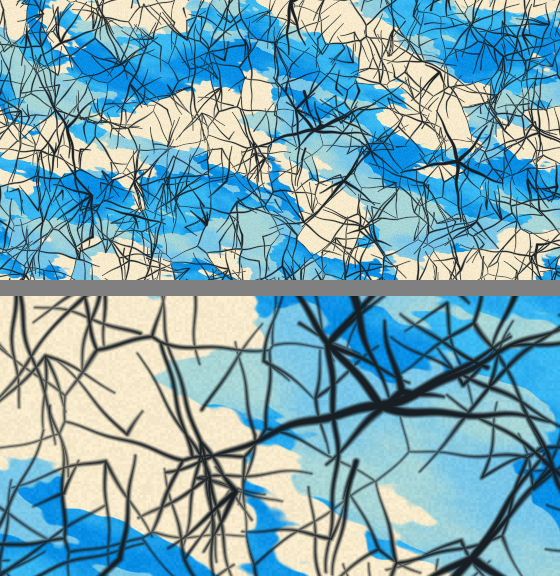
Top, the full canvas; bottom, a detail of the centre.
Write a WebGL 2 fragment shader that draws this pattern.

```glsl
#version 300 es
precision highp float;
// Torn cream and blue washes under a tangle of branching ink cracks.

uniform vec2 u_resolution;
out vec4 outColor;

// Colours
const vec3 CREAM = vec3(0.97, 0.92, 0.80);
const vec3 PALE_BLUE = vec3(0.47, 0.78, 0.91);
const vec3 PALE_GREEN = vec3(0.66, 0.84, 0.84);
const vec3 BRIGHT_BLUE = vec3(0.23, 0.73, 0.95);
const vec3 DEEP_BLUE = vec3(0.03, 0.56, 0.90);
const vec3 INK = vec3(0.09, 0.12, 0.14);

// Washes, in units of the canvas height
const vec2 WASH_FREQ = vec2(5.0, 11.0);
const float WASH_TILT = 0.3;
const float CREAM_LEVEL = 0.42;
const float PALE_LEVEL = 0.12;
const float TEAR_SOFTNESS = 0.07;
const float GRAIN = 0.05;

// Ink lines
const float CRACK_CELLS = 8.0;
const float HUB_CELLS = 5.5;
const float TWIG_CELLS = 11.0;
const float LINE_WIDTH = 0.0023;
const float LINE_SOFTNESS = 0.003;
const float TAU = 6.2831853;

mat2 rotate(float a) {
    return mat2(cos(a), sin(a), -sin(a), cos(a));
}

vec3 hash3(vec2 c) {
    vec3 q = fract(c.xyx * vec3(0.1031, 0.1030, 0.0973));
    q += dot(q, q.yxz + 33.33);
    return fract((q.xxy + q.yzz) * q.zyx);
}

// Rough field built from rotated, bent sines
float layeredSines(vec2 q, float seed) {
    float sum = 0.0, amp = 1.0;
    for (int i = 0; i < 7; i++) {
        sum += amp * sin(q.y + seed + 1.8 * sin(0.8 * q.x + 1.7 * seed));
        q = rotate(1.1) * q * 1.7 + seed;
        amp *= 0.62;
    }
    return sum;
}

// Cellular cracks: x = distance to the nearest edge, yz = cell id
vec3 cracks(vec2 p) {
    vec2 base = floor(p), nearest = vec2(0.0), toNearest = vec2(0.0);
    float best = 1e3;
    for (int j = -1; j <= 1; j++)
    for (int i = -1; i <= 1; i++) {
        vec2 c = base + vec2(i, j);
        vec2 r = c + hash3(c).xy - p;
        if (dot(r, r) < best) {
            best = dot(r, r);
            nearest = c;
            toNearest = r;
        }
    }
    float edge = 1e3;
    for (int j = -2; j <= 2; j++)
    for (int i = -2; i <= 2; i++) {
        vec2 c = nearest + vec2(i, j);
        vec2 r = c + hash3(c).xy - p;
        vec2 gap = r - toNearest;
        if (dot(gap, gap) > 1e-5)
            edge = min(edge, dot(0.5 * (r + toNearest), normalize(gap)));
    }
    return vec3(edge, nearest);
}

// Tapered strokes radiating from scattered hubs: signed distance
float strokes(vec2 p, float cells, int count, float chance, float width) {
    vec2 g = p * cells, base = floor(g);
    float d = 1e3;
    for (int j = -2; j <= 2; j++)
    for (int i = -2; i <= 2; i++) {
        vec2 c = base + vec2(i, j);
        vec3 hub = hash3(c + 71.0);
        vec2 u = g - c - hub.xy;
        float heavy = 1.0 + 1.6 * pow(hub.z, 8.0);
        for (int k = 0; k < count; k++) {
            vec3 h = hash3(c + float(k + 1) * vec2(17.0, 43.0));
            if (h.z > chance) continue;
            float angle = h.x * TAU;
            angle += 0.3 * sin(2.0 * angle); // favours upright strokes
            vec2 dir = vec2(cos(angle), sin(angle));
            float len = mix(0.35, 1.5, h.y);
            float t = clamp(dot(u, dir), 0.0, len);
            float w = width * heavy * mix(1.25, 0.4, t / len);
            d = min(d, length(u - dir * t) / cells - w);
        }
    }
    return d;
}

void main() {
    vec2 p = gl_FragCoord.xy / u_resolution.y;
    float pixel = 1.0 / u_resolution.y;

    // Hand-drawn wobble, then the ink network
    vec2 q = p + 0.005 * sin(p.yx * 23.0) + 0.002 * sin(p.yx * 71.0 + 2.0);
    vec3 crack = cracks(q * CRACK_CELLS);
    float crackWidth = LINE_WIDTH * (0.7 + 0.4 * sin(13.0 * q.x + 4.0 * sin(9.0 * q.y)));
    float line = crack.x / CRACK_CELLS - crackWidth;
    line = min(line, strokes(q, HUB_CELLS, 5, 0.9, LINE_WIDTH));
    line = min(line, strokes(q + 3.7, TWIG_CELLS, 4, 0.6, 0.75 * LINE_WIDTH));
    float soft = max(LINE_SOFTNESS, 0.75 * pixel);
    float ink = 1.0 - smoothstep(-soft, soft, line);

    // Torn washes, shifted a little from cell to cell
    vec2 w = rotate(WASH_TILT) * p * WASH_FREQ.yy;
    w.x *= WASH_FREQ.x / WASH_FREQ.y;
    vec3 shift = hash3(crack.yz + 9.0) - 0.5;
    float paper = layeredSines(w, 1.3) + shift.x;
    float wash = layeredSines(w * 1.25, 4.1) + shift.y;
    float tint = smoothstep(-1.2, 1.2, layeredSines(w * 1.6, 7.7) + shift.z);

    vec3 blue = mix(DEEP_BLUE, BRIGHT_BLUE, tint);
    vec3 pale = mix(PALE_BLUE, PALE_GREEN, tint);
    float tear = max(TEAR_SOFTNESS, 18.0 * pixel);
    vec3 color = mix(blue, pale, smoothstep(-tear, tear, wash - PALE_LEVEL));
    color = mix(color, CREAM, smoothstep(-tear, tear, paper - CREAM_LEVEL));

    // Paper grain, then ink on top
    color += GRAIN * (hash3(floor(p * 300.0)).x - 0.5);
    outColor = vec4(mix(color, INK, ink), 1.0);
}
```
